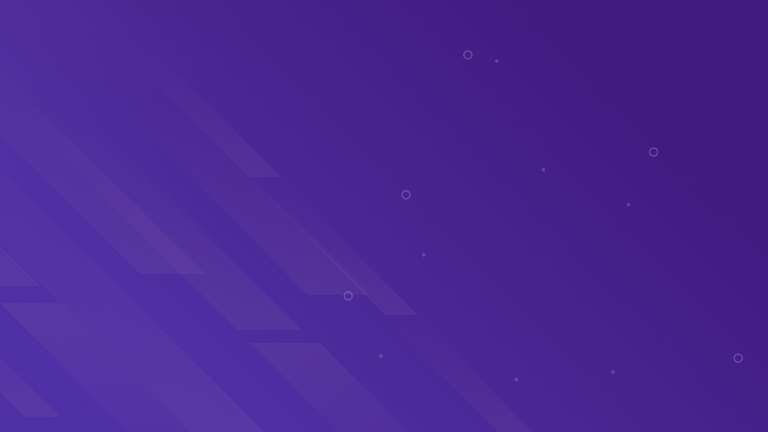
Write a Shadertoy shader that draws this background.

```glsl
// Violet diagonal gradient with translucent slanted ribbons that fade out
// along their length, plus a sprinkle of small rings and dots.
// Ribbons are slabs of the diagonal coordinate x + y, cut flat at one end.

const vec3 LIGHT_VIOLET = vec3(0.312, 0.188, 0.645);
const vec3 DEEP_VIOLET  = vec3(0.251, 0.106, 0.500);
const vec3 RIBBON_TINT  = vec3(0.550, 0.420, 0.620);
const vec3 MARK_TINT    = vec3(0.680, 0.600, 0.850);

const vec2  GRADIENT_SPAN   = vec2(0.53, 2.26);  // diagonal start and end
const float RIBBON_STRENGTH = 0.14;
const float CORNER_GLOW     = 0.05;
const float RING_RADIUS     = 0.0092;
const float RING_HALF_WIDTH = 0.0016;
const float RING_STRENGTH   = 0.36;
const float DOT_RADIUS      = 0.0040;
const float DOT_STRENGTH    = 0.30;
const float GRAIN           = 0.004;

// Each ribbon: left diagonal, right diagonal, height of the flat end,
// fade length (positive fades upward, negative fades downward)
const int RIBBON_COUNT = 11;
const vec4 RIBBONS[RIBBON_COUNT] = vec4[](
    vec4(1.169, 1.241,  0.590,  0.30),
    vec4(0.690, 0.840,  0.366,  0.60),
    vec4(0.785, 0.935,  0.236,  0.52),
    vec4(1.030, 1.174,  0.317,  0.44),
    vec4(1.162, 1.238,  0.271,  0.30),
    vec4(0.292, 0.431,  0.338,  0.40),
    vec4(0.093, 0.174,  0.035,  0.32),
    vec4(0.785, 0.947,  0.206, -0.38),
    vec4(0.299, 0.438,  0.299, -0.50),
    vec4(0.438, 0.613, -0.050,  0.95),
    vec4(1.153, 1.234, -0.050,  0.32));

const int RING_COUNT = 5;
const vec2 RINGS[RING_COUNT] = vec2[](
    vec2(1.083, 0.873), vec2(1.513, 0.648), vec2(0.940, 0.549),
    vec2(0.806, 0.315), vec2(1.709, 0.171));

const int DOT_COUNT = 7;
const vec2 DOTS[DOT_COUNT] = vec2[](
    vec2(1.150, 0.859), vec2(1.258, 0.607), vec2(1.455, 0.526),
    vec2(0.981, 0.410), vec2(0.882, 0.176), vec2(1.195, 0.121),
    vec2(1.419, 0.139));

float hash(vec2 p) {
    return fract(sin(dot(p, vec2(12.9898, 78.233))) * 43758.5453);
}

// Antialiased coverage of a signed distance
float coverage(float dist, float pixel) {
    return 1.0 - smoothstep(-0.5 * pixel, 0.5 * pixel, dist);
}

float ribbonMask(vec2 p, vec4 ribbon, float pixel) {
    float diagonal = p.x + p.y;
    float side = max(ribbon.x - diagonal, diagonal - ribbon.y) * 0.7071;
    float along = (p.y - ribbon.z) * sign(ribbon.w);
    float fade = clamp(1.0 - along / abs(ribbon.w), 0.0, 1.0);
    return coverage(max(side, -along), pixel) * fade;
}

void mainImage(out vec4 fragColor, in vec2 fragCoord) {
    float pixel = 1.0 / iResolution.y;
    vec2 p = fragCoord * pixel;

    // Diagonal background with a soft lift in the upper left corner
    float t = (p.x + p.y - GRADIENT_SPAN.x) / (GRADIENT_SPAN.y - GRADIENT_SPAN.x);
    vec3 color = mix(LIGHT_VIOLET, DEEP_VIOLET, clamp(t, 0.0, 1.0));
    float corner = 1.0 - smoothstep(0.0, 0.6, length(p - vec2(0.0, 1.0)));
    color = mix(color, RIBBON_TINT, CORNER_GLOW * corner);

    // Slanted ribbons
    for (int i = 0; i < RIBBON_COUNT; i++) {
        color = mix(color, RIBBON_TINT, RIBBON_STRENGTH * ribbonMask(p, RIBBONS[i], pixel));
    }

    // Rings and dots
    for (int i = 0; i < RING_COUNT; i++) {
        float dist = abs(length(p - RINGS[i]) - RING_RADIUS) - RING_HALF_WIDTH;
        color = mix(color, MARK_TINT, RING_STRENGTH * coverage(dist, pixel));
    }
    for (int i = 0; i < DOT_COUNT; i++) {
        float dist = length(p - DOTS[i]) - DOT_RADIUS;
        color = mix(color, MARK_TINT, DOT_STRENGTH * coverage(dist, pixel));
    }

    // Faint grain against banding
    color += (hash(floor(p * 288.0)) - 0.5) * GRAIN;
    fragColor = vec4(color, 1.0);
}
```
